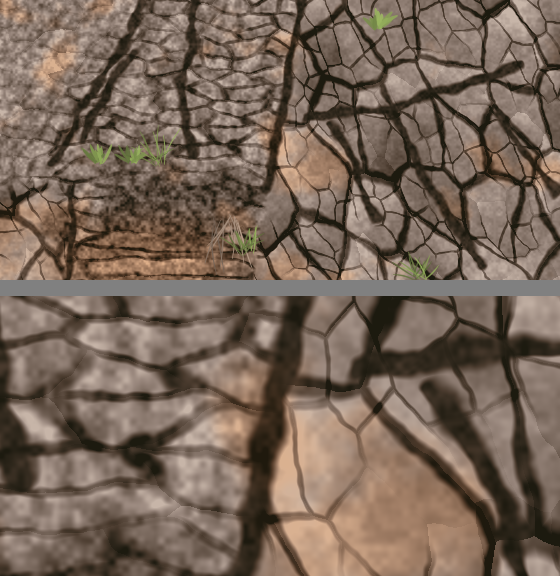
Top, the full canvas; bottom, a detail of the centre.
This texture is drawn by a Shadertoy shader. Its source:

```glsl
// A weathered cliff: slanted strata on the left, big cracked blocks on the right, tufts of grass.

const vec3 SOIL  = vec3(0.11, 0.10, 0.06);
const vec3 DARK  = vec3(0.29, 0.23, 0.18);
const vec3 STONE = vec3(0.60, 0.53, 0.49);
const vec3 PALE  = vec3(0.78, 0.71, 0.66);
const vec3 LEAF  = vec3(0.52, 0.61, 0.32);
const vec3 STRAW = vec3(0.66, 0.57, 0.50);
const vec3 OCHRE_TINT = vec3(1.12, 0.97, 0.82);
const vec2 BLOCK_SIZE = vec2(0.17, 0.27);
const vec2 SLAB_SIZE  = vec2(0.11, 0.052);
const mat2 BLOCK_TURN = mat2(0.88, -0.47, 0.47, 0.88);
const float WARP = 0.07;
const int BLADES = 13;

// Main fissures: start and end points
const int FISSURES = 11;
const vec4 FISSURE[FISSURES] = vec4[](
    vec4(.53, 1, .18, .43), vec4(.46, .8, .28, .5), vec4(.7, 1, .64, .7), vec4(.64, .7, .7, .45),
    vec4(1.07, 1, .95, .32), vec4(1.09, .57, 1.38, .61), vec4(1.38, .61, 1.86, .77),
    vec4(1.38, .61, 1.72, .05), vec4(1.19, .55, 1.36, .22), vec4(.26, .32, .25, 0), vec4(1.78, .6, 1.98, .3));

// Tufts: root, blade length (negative hangs down as straw), blade width
const int TUFTS = 7;
const vec4 TUFT[TUFTS] = vec4[](
    vec4(.81, .22, -.21, .0035), vec4(.56, .42, .13, .003), vec4(.35, .42, .08, .008),
    vec4(1.34, .9, .08, .01), vec4(1.5, .01, .11, .004), vec4(.88, .1, .12, .004), vec4(.47, .42, .07, .007));

float hash(vec2 p) {
    vec3 q = fract(p.xyx * 0.1031);
    q += dot(q, q.yzx + 33.33);
    return fract((q.x + q.y) * q.z);
}

vec2 hash2(vec2 p) { return vec2(hash(p), hash(p + 57.3)); }

float noise(vec2 p) {
    vec2 i = floor(p), f = smoothstep(0.0, 1.0, p - i);
    return mix(mix(hash(i), hash(i + vec2(1, 0)), f.x),
               mix(hash(i + vec2(0, 1)), hash(i + 1.0), f.x), f.y);
}

float fbm(vec2 p) {
    float sum = 0.0;
    for (float amp = 0.5; amp > 0.02; amp *= 0.5) {
        sum += amp * noise(p);
        p = mat2(1.6, 1.2, -1.2, 1.6) * p + 7.1;
    }
    return sum;
}

// Tone of a Voronoi cell: random level, tilted facet, dark border
float facets(vec2 p, float level, float tilt, float gap, float depth) {
    vec2 home, offset = vec2(8.0);
    for (int k = 0; k < 9; k++) {
        vec2 id = floor(p) + vec2(k % 3 - 1, k / 3 - 1);
        vec2 r = p - id - 0.1 - 0.8 * hash2(id);
        if (dot(r, r) < dot(offset, offset)) { offset = r; home = id; }
    }
    float edge = 8.0;
    for (int k = 0; k < 25; k++) {
        vec2 id = home + vec2(k % 5 - 2, k / 5 - 2);
        vec2 r = id + 0.1 + 0.8 * hash2(id) - p, d = r + offset;
        if (dot(d, d) > 1e-4) edge = min(edge, dot(0.5 * (r - offset), normalize(d)));
    }
    vec2 lean = hash2(home + 11.0) - vec2(0.5, 0.2);
    float tone = level * (hash(home + 5.0) - 0.5) + tilt * dot(offset, lean);
    return tone - depth * (1.0 - smoothstep(0.3 * gap, gap, edge));
}

vec3 ramp(float tone) {
    vec3 c = mix(SOIL, DARK, clamp(tone * 4.0, 0.0, 1.0));
    c = mix(c, STONE, clamp(tone * 2.0 - 0.5, 0.0, 1.0));
    return mix(c, PALE, clamp(tone * 4.0 - 3.0, 0.0, 1.0));
}

// Curved, tapering blades fanned around a root
vec3 addTuft(vec3 col, vec2 p, vec4 tuft, float px) {
    float reach = abs(tuft.z);
    if (distance(p, tuft.xy) > 1.6 * reach) return col;
    for (int k = 0; k < BLADES; k++) {
        vec2 seed = tuft.xy * 90.0 + float(k) * 3.7, r = hash2(seed), s = hash2(seed + 9.0);
        float angle = (r.x - 0.5) * (tuft.z < 0.0 ? 1.2 : 2.2);
        vec2 dir = vec2(sin(angle), cos(angle) * sign(tuft.z));
        vec2 q = p - tuft.xy - (s - 0.5) * vec2(0.5, 0.25) * reach;
        float v = dot(q, dir) / (reach * mix(0.5, 1.0, r.y));
        float u = dot(q, vec2(dir.y, -dir.x)) - reach * 0.5 * (s.y - 0.5) * v * v;
        float width = tuft.w * sqrt(max(2.0 * v * (1.0 - v), 0.0));
        float cover = (1.0 - smoothstep(width - px, width + px, abs(u))) * step(abs(v - 0.5), 0.5);
        col = mix(col, (tuft.z < 0.0 ? STRAW : LEAF) * mix(0.65, 1.2, s.x), 0.85 * cover);
    }
    return col;
}

void mainImage(out vec4 fragColor, in vec2 fragCoord) {
    vec2 p = fragCoord / iResolution.y;
    float px = 0.7 / iResolution.y;
    vec2 bend = vec2(fbm(p * 6.0), fbm(p * 6.0 + 40.0)) - 0.5;
    vec2 w = p + WARP * bend;
    float stain = 0.5 * fbm(p * 4.0 + 20.0) - 0.25;
    float grain = 0.6 * noise(p * 55.0) + 0.4 * noise(p * 120.0) - 0.5;

    // Large blocks, split again by hairline cracks
    vec2 q = BLOCK_TURN * w / BLOCK_SIZE;
    float split = max(smoothstep(0.75, 0.95, p.y), smoothstep(0.4, 0.7, noise(p * 7.0)));
    float blocks = 0.73 + stain + 0.28 * grain
        + facets(q + 3.0, 0.22, 0.5, 0.03 + 0.09 * noise(p * 9.0), 0.6)
        + facets(q * 2.3 + 30.0, 0.14, 0.22, 0.06, 0.45 * split);

    // Thin slabs between slanted bedding lines
    float bed = w.x + mix(0.7, 0.15, smoothstep(0.2, 1.0, p.x)) * (1.0 - p.y);
    float depth = mix(0.12, 0.42, smoothstep(0.4, 0.65, bed)) * (0.4 + noise(p * 12.0));
    float strata = 0.55 + stain + 0.65 * grain + 0.3 * noise(vec2(bed * 45.0, p.y * 6.0))
        + facets(vec2(bed, w.y + 0.15 * bed) / SLAB_SIZE, 0.16, 0.28, 0.16, depth);

    float corner = smoothstep(0.04, -0.03, max(w.x - 0.23, w.y - 0.34));
    float blocky = max(smoothstep(-0.01, 0.01, w.x - mix(0.90, 1.07, p.y)), corner);
    float tone = mix(strata, blocks, blocky);

    // Loose soil, then shadowed fissures
    float spread = length((p - vec2(0.58, 0.27)) / vec2(0.36, 0.20)) + 1.6 * bend.x;
    float soil = 1.0 - smoothstep(0.6, 1.15, spread);
    tone = mix(tone, 0.28 + 0.9 * grain + 0.5 * bend.y, 0.85 * soil);
    float crack = 0.0;
    for (int i = 0; i < FISSURES; i++) {
        vec2 a = w - FISSURE[i].xy, b = FISSURE[i].zw - FISSURE[i].xy;
        float d = length(a - b * clamp(dot(a, b) / dot(b, b), 0.0, 1.0));
        float width = 0.008 + 0.024 * noise(p * 24.0 + float(i));
        crack = max(crack, 1.0 - smoothstep(0.4 * width, width + px, d));
    }
    tone = mix(tone, 0.06 + 0.35 * grain, 0.92 * crack);

    // Ochre stains, then plants
    float foot = 1.0 - smoothstep(0.10, 0.35, length((p - vec2(0.52, 0.07)) * vec2(0.6, 1.5)));
    float ochre = max(0.8 * smoothstep(0.52, 0.72, fbm(p * 5.0 + 70.0)), foot);
    vec3 col = ramp(tone) * mix(vec3(1.0), OCHRE_TINT, ochre);
    for (int i = 0; i < TUFTS; i++) col = addTuft(col, p, TUFT[i], px);
    fragColor = vec4(col, 1.0);
}
```
